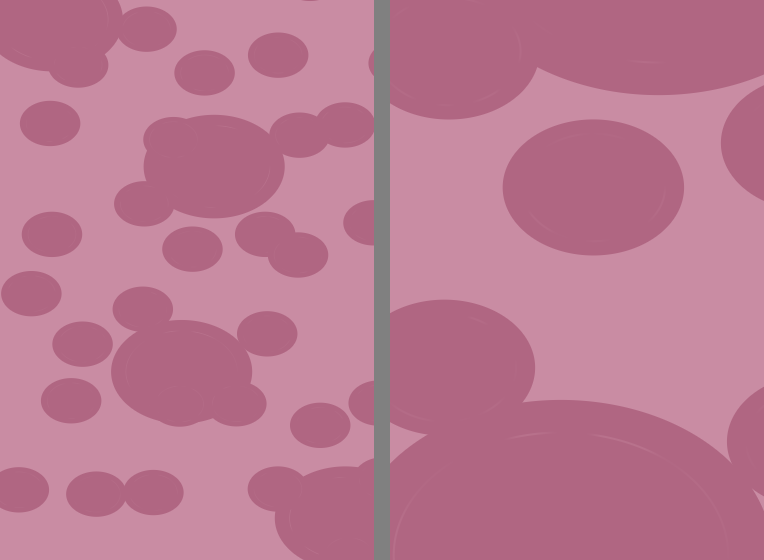
Left, the full canvas; right, a detail of the centre.
Write a Shadertoy shader that draws this pattern.

```glsl
// Flat rose ground strewn with wide oval spots: a few large ones, many small ones.
// Small spots follow a jittered low-discrepancy sequence; every spot carries
// a faint inner ring, broken up by gradient noise.

const vec3 PALE_ROSE = vec3(0.79, 0.55, 0.64);
const vec3 DEEP_ROSE = vec3(0.69, 0.40, 0.51);
const vec3 RING_ROSE = vec3(0.74, 0.47, 0.57);

// Two random values in -1..1
vec2 hash2(vec2 p) {
    vec2 k = vec2(dot(p, vec2(127.1, 311.7)), dot(p, vec2(269.5, 183.3)));
    return 2.0 * fract(sin(k) * 43758.55) - 1.0;
}

float gradientNoise(vec2 p) {
    vec2 cell = floor(p), f = fract(p);
    vec2 blend = f * f * f * (f * (f * 6.0 - 15.0) + 10.0);
    vec2 e = vec2(0.0, 1.0);
    float a = dot(hash2(cell), f);
    float b = dot(hash2(cell + e.yx), f - e.yx);
    float c = dot(hash2(cell + e.xy), f - e.xy);
    float d = dot(hash2(cell + e.yy), f - e.yy);
    return mix(mix(a, b, blend.x), mix(c, d, blend.x), blend.y);
}

// Approximate signed distance to an ellipse
float ellipseDistance(vec2 p, vec2 radius) {
    float k = length(p / radius);
    return k * (k - 1.0) / max(length(p / (radius * radius)), 1e-4);
}

// Lays one spot and its broken ring over the colour so far
vec3 paintSpot(vec3 color, vec2 p, vec2 radius, float ringStrength, float seed, float pixel) {
    float body = clamp(0.5 - ellipseDistance(p, radius) / pixel, 0.0, 1.0);
    color = mix(color, DEEP_ROSE, body);

    float offRing = abs(ellipseDistance(p, radius * 0.79));
    float ring = clamp(0.5 + (0.0006 - offRing) / pixel, 0.0, 1.0);
    vec2 direction = p / max(length(p), 1e-4);
    float breaks = smoothstep(-0.05, 0.2, gradientNoise(direction * 1.6 + seed * 7.37));
    return mix(color, RING_ROSE, ring * breaks * ringStrength);
}

void mainImage(out vec4 fragColor, in vec2 fragCoord) {
    float pixel = 1.0 / iResolution.y;
    vec2 uv = fragCoord * pixel;
    vec2 canvas = vec2(iResolution.x * pixel, 1.0);
    vec3 color = PALE_ROSE;

    // Large spots wander from the upper left to the lower right
    for (int i = 0; i < 4; i++) {
        float n = float(i);
        float sway = sin(2.1 * n);
        vec2 center = canvas * vec2(0.14 + 0.26 * n + 0.2 * sway,
                                    0.965 - 0.297 * n + 0.04 * sway);
        color = paintSpot(color, uv - center, vec2(0.126, 0.0925), 0.65, n + 1.0, pixel);
    }

    // Small spots spread evenly, past the borders too
    vec2 radius = vec2(0.054, 0.0405);
    for (int i = 0; i < 36; i++) {
        float n = float(i);
        vec2 spread = fract(vec2(0.37, 0.61) + n * vec2(0.7549, 0.5698));
        vec2 center = mix(-radius, canvas + radius, spread);
        center += 0.03 * hash2(vec2(n, 4.7));
        color = paintSpot(color, uv - center, radius, 0.3, n + 9.0, pixel);
    }

    fragColor = vec4(color, 1.0);
}
```
